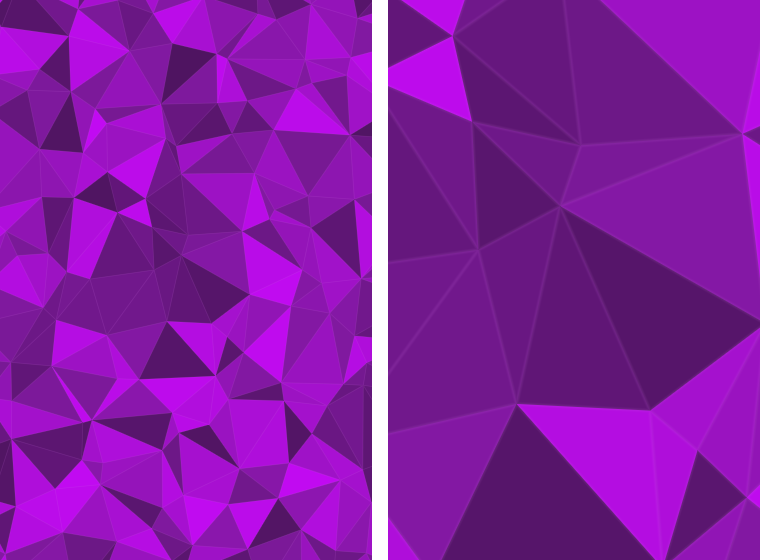
Left: the whole. Right: its middle third, enlarged.
Give the GLSL for this background, as a WebGL 2 fragment shader.

```glsl
#version 300 es
precision highp float;
precision highp int;
// Low-poly field of flat violet triangles with faint pale seams.
// One random site per grid cell; each pixel finds the Delaunay triangle
// around it by pivoting from a huge triangle towards emptier circumcircles.

uniform vec2 u_resolution;
out vec4 outColor;

const float CELLS_ACROSS = 8.5;    // grid cells per canvas width
const float JITTER = 1.0;          // how far sites stray inside their cells
const uint SEED = 29u;
const float SEAM_WIDTH = 0.0026;   // in canvas widths
const float SEAM_STRENGTH = 0.13;
const float MID_SHARE = 0.4;       // share of triangles darker than MID
const vec3 DARK = vec3(0.31, 0.08, 0.38);
const vec3 MID = vec3(0.49, 0.10, 0.61);
const vec3 BRIGHT = vec3(0.76, 0.04, 0.95);
const vec3 SEAM = vec3(0.80, 0.42, 0.88);

const int REACH = 3;               // neighbouring cells searched each way
const int SIDE = 2 * REACH + 1;
const int SITES = SIDE * SIDE;
const int MAX_PIVOTS = 28;
const float FAR = 14.0;            // size of the starting triangle

vec2 site[SITES + 3];
uint siteId[SITES + 3];

uint scramble(uint v) {
    v = v * 747796405u + 2891336453u;
    v = ((v >> ((v >> 28u) + 4u)) ^ v) * 277803737u;
    return (v >> 22u) ^ v;
}

float unit(uint h) { return float(h & 0xffffu) / 65536.0; }

float cross2(vec2 a, vec2 b) { return a.x * b.y - a.y * b.x; }

// Sites around the base cell, relative to its corner, plus the start triangle.
void scatterSites(ivec2 base) {
    for (int k = 0; k < SITES; k++) {
        ivec2 offset = ivec2(k % SIDE, k / SIDE) - REACH;
        ivec2 cell = base + offset;
        uint id = scramble(uint(cell.x) + scramble(uint(cell.y) + SEED));
        vec2 stray = vec2(unit(id), unit(scramble(id))) - 0.5;
        site[k] = vec2(offset) + 0.5 + JITTER * stray;
        siteId[k] = id;
    }
    for (int k = 0; k < 3; k++) {
        float angle = 0.3 + 2.0944 * float(k);
        site[SITES + k] = FAR * vec2(cos(angle), sin(angle));
        siteId[SITES + k] = uint(k);
    }
}

bool inside(vec2 p, vec2 a, vec2 b, vec2 c) {
    vec3 s = vec3(cross2(b - a, p - a), cross2(c - b, p - b), cross2(a - c, p - c));
    return all(greaterThanEqual(s, vec3(0.0))) || all(lessThanEqual(s, vec3(0.0)));
}

// Indices of the Delaunay triangle that holds p.
ivec3 findTriangle(vec2 p) {
    ivec3 tri = ivec3(SITES, SITES + 1, SITES + 2);
    for (int step = 0; step < MAX_PIVOTS; step++) {
        vec2 a = site[tri.x], b = site[tri.y], c = site[tri.z];
        vec2 ab = b - a, ac = c - a;
        // Twice the circumcentre, relative to a.
        vec2 centre2 = (dot(ab, ab) * vec2(ac.y, -ac.x)
                      + dot(ac, ac) * vec2(-ab.y, ab.x)) / cross2(ab, ac);
        int deepest = -1;
        float lowest = -1e-5;
        for (int k = 0; k < SITES; k++) {
            vec2 q = site[k] - a;
            float power = dot(q, q - centre2);
            if (power < lowest && !any(equal(ivec3(k), tri))) {
                lowest = power;
                deepest = k;
            }
        }
        if (deepest < 0) break;
        vec2 q = site[deepest];
        if (inside(p, q, b, c)) tri.x = deepest;
        else if (inside(p, a, q, c)) tri.y = deepest;
        else tri.z = deepest;
    }
    return tri;
}

vec3 triangleColor(ivec3 tri) {
    float shade = unit(scramble(siteId[tri.x] + siteId[tri.y] + siteId[tri.z]));
    return shade < MID_SHARE
        ? mix(DARK, MID, shade / MID_SHARE)
        : mix(MID, BRIGHT, (shade - MID_SHARE) / (1.0 - MID_SHARE));
}

void main() {
    vec2 grid = gl_FragCoord.xy / u_resolution.x * CELLS_ACROSS;
    float pixel = CELLS_ACROSS / u_resolution.x;
    vec2 base = floor(grid), p = grid - base;
    scatterSites(ivec2(base));
    ivec3 tri = findTriangle(p);
    vec3 color = triangleColor(tri);

    // Nearest edge and its outward normal.
    float edge = 1e3;
    vec2 outward = vec2(0.0);
    for (int i = 0; i < 3; i++) {
        vec2 a = site[tri[i]], along = normalize(site[tri[(i + 1) % 3]] - a);
        float d = cross2(along, p - a);
        if (abs(d) < edge) {
            edge = abs(d);
            outward = vec2(along.y, -along.x) * (d < 0.0 ? -1.0 : 1.0);
        }
    }

    // Blend with the neighbour across the edge, then lay the seam.
    if (edge < 0.5 * pixel) {
        vec3 neighbour = triangleColor(findTriangle(p + outward * (edge + 0.2 * pixel)));
        color = mix(neighbour, color, 0.5 + edge / pixel);
    }
    float seamWidth = max(SEAM_WIDTH * CELLS_ACROSS, pixel);
    color = mix(color, SEAM, SEAM_STRENGTH * (1.0 - smoothstep(0.0, seamWidth, edge)));
    outColor = vec4(color, 1.0);
}
```
